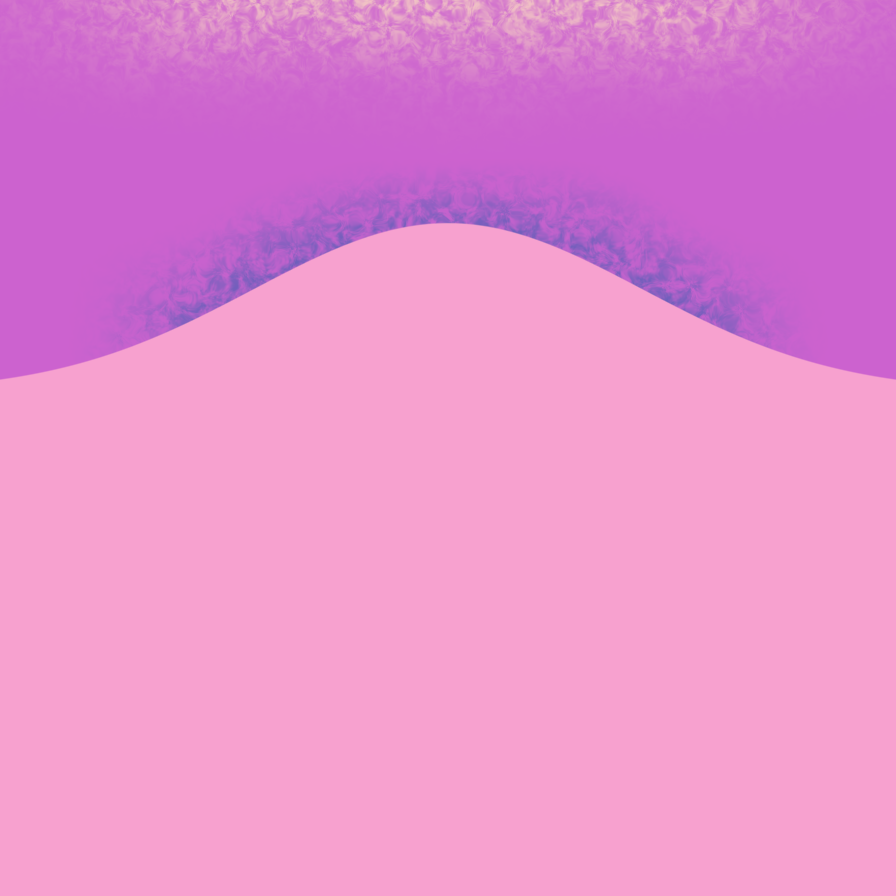
Give the GLSL for this background, as a Shadertoy shader.

```glsl
// A smooth pink hill under a purple sky. The hill is a bell curve; grainy
// blue shade hugs its crest and grainy cream light falls from the top edge.
// Both grains come from layered value noise on a sine-free hash.

float hash(vec2 p) {
    vec3 q = fract(p.xyx * vec3(0.1031, 0.1030, 0.0973));
    q += dot(q, q.yzx + 33.33);
    return fract((q.x + q.y) * q.z);
}

float valueNoise(vec2 p) {
    vec2 cell = floor(p), f = fract(p);
    f = f * f * (3.0 - 2.0 * f);
    return mix(mix(hash(cell), hash(cell + vec2(1, 0)), f.x),
               mix(hash(cell + vec2(0, 1)), hash(cell + vec2(1, 1)), f.x), f.y);
}

float fbm(vec2 p) {
    float sum = 0.0, weight = 0.5;
    for (int i = 0; i < 3; i++) {
        sum += weight * valueNoise(p);
        p = mat2(1.6, 1.2, -1.2, 1.6) * p + 17.3;
        weight *= 0.65;
    }
    return sum / 1.036;
}

// Fine wispy speckle: noise gently bent by a second noise
float grain(vec2 p) {
    vec2 bend = vec2(valueNoise(p * 0.6 + 5.1), valueNoise(p * 0.6 + 41.7)) - 0.5;
    return smoothstep(0.17, 0.88, fbm(p + 1.2 * bend));
}

float hillHeight(float x) {
    float d = x - 0.5;
    return 0.563 + 0.188 * exp(-d * d / 0.0945);
}

void mainImage(out vec4 fragColor, in vec2 fragCoord) {
    vec2 uv = fragCoord / iResolution.xy;
    float side = abs(uv.x - 0.5);
    float above = uv.y - hillHeight(uv.x);
    float patches = valueNoise(uv * 9.0) - 0.5;

    vec3 color = vec3(0.80, 0.385, 0.81);

    // Cream light along the top: a bright rim over a long faint fall
    float depth = 1.0 - uv.y + 0.02 * patches;
    float rim = 1.0 - smoothstep(-0.04, 0.115, depth);
    float fall = 1.0 - smoothstep(0.0, 0.19 - 0.1 * side, depth);
    float light = 0.72 * rim + 0.28 * fall;
    light *= 1.0 - 0.8 * smoothstep(0.2, 0.52, side);
    float cream = light * (0.2 + 0.95 * grain(uv * 125.0));
    color = mix(color, vec3(0.94, 0.76, 0.77), clamp(cream, 0.0, 1.0));

    // Blue shade on the crest, taller on the slopes
    float reach = mix(0.07, 0.125, smoothstep(0.0, 0.25, side)) + 0.02 * patches;
    float shade = 1.0 - smoothstep(-0.02, reach, above);
    shade *= 1.0 - smoothstep(0.25, 0.43, side);
    float blue = shade * (0.1 + 0.85 * grain(uv * 120.0 + 63.0));
    color = mix(color, vec3(0.37, 0.37, 0.72), clamp(blue, 0.0, 1.0));

    // Flat hill with a softened edge
    float pixel = 1.0 / iResolution.y;
    color = mix(vec3(0.97, 0.632, 0.81), color, smoothstep(-pixel, pixel, above));

    fragColor = vec4(color, 1.0);
}
```
